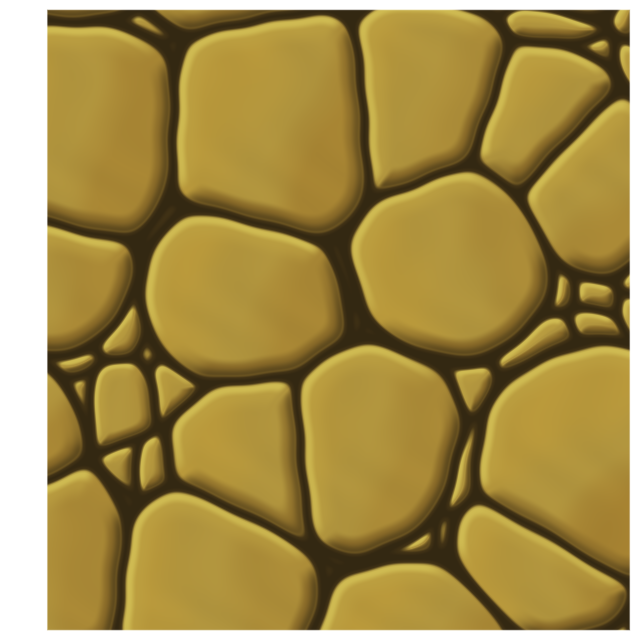
A Shadertoy shader for this texture:

```glsl
vec3 hash3(vec2 c) {
    vec3 q = fract(c.xyx * vec3(.1031, .1030, .0973));
    q += dot(q, q.yxz + 33.33);
    return fract((q.xxy + q.yzz) * q.zyx);
}

// Site n near p: position and power weight. 0-24 are boulders, 25-49 pebbles.
vec3 stoneSite(vec2 p, int n) {
    bool pebble = n >= 25;
    int k = n % 25;
    float cells = pebble ? 9.5 : 3.6;
    vec2 cell = floor(p * cells) + vec2(k % 5 - 2, k / 5 - 2);
    vec3 h = hash3(cell + (pebble ? 57. : 5.));
    float weight = pebble ? -.012 - .006 * h.z : .025 * h.z;
    return vec3((cell + .1 + .8 * h.xy) / cells, weight);
}

float power(vec2 p, vec3 site) {
    vec2 v = p - site.xy;
    return dot(v, v) - site.z;
}

// Inside the band next to the stone edge
float band(float d, float inner, float outer) {
    return 1. - smoothstep(inner, outer, d);
}

vec3 stoneWall(vec2 p) {
    // Gently bowed and hand-cut outlines
    p += .007 * sin(p.yx * 13. + vec2(.5, 2.)) + .0012 * sin(p.yx * 71. + p * 23.);

    // Owning stone of the weighted cellular diagram
    vec3 own = vec3(0);
    float best = 1e5;
    int ownId = 0;
    for (int n = 0; n < 50; n++) {
        vec3 s = stoneSite(p, n);
        float w = power(p, s);
        if (w < best) { best = w; own = s; ownId = n; }
    }
    bool pebble = ownId >= 25;

    // Rounded edge distance and outward direction
    float roundness = pebble ? .005 : .008;
    float sum = 1e-12;
    vec2 outward = vec2(0);
    for (int n = 0; n < 50; n++) {
        if (n == ownId) continue;
        vec3 s = stoneSite(p, n);
        vec2 toward = s.xy - own.xy;
        float gap = max(length(toward), 1e-4);
        float e = exp(-(power(p, s) - best) / (2. * gap * roundness));
        sum += e;
        outward += e * toward / gap;
    }
    float d = -roundness * log(sum) - .0065;
    float facing = dot(outward / sum, vec2(-.6, .8));

    // Broad painted planes across the face
    vec3 h = hash3(floor(own.xy * 800.));
    vec2 q = p - own.xy;
    float angle = -.9 + 1.1 * h.x;
    float t = dot(q, vec2(cos(angle), sin(angle)));
    t += .012 * sin(q.y * 24. + h.y * 6.) + .005 * sin(q.x * 65. - q.y * 40.);
    vec3 face = mix(vec3(.72, .595, .23), vec3(.69, .58, .24), smoothstep(-.10, 0., t));
    face = mix(face, vec3(.645, .505, .19), smoothstep(.01, .08, t) * (.4 + .6 * h.z));
    face *= 1. + .012 * sin(p.x * 48. + p.y * 31. + 2. * sin(p.y * 27.));

    // Bevels: lit at the upper left, shaded at the lower right
    float b = pebble ? d * 1.7 : d;
    float lit = smoothstep(.0, .65, facing);
    float shade = smoothstep(.05, .7, -facing);
    vec3 col = mix(face, vec3(.74, .63, .255), lit * band(b, .014, .045) * .7);
    col = mix(col, vec3(.81, .73, .32), lit * band(b, .007, .018));
    col = mix(col, vec3(.53, .41, .155), shade * band(b, .014, .030));
    col = mix(col, vec3(.37, .29, .115), shade * band(b, .004, .017));
    col = mix(col, vec3(.50, .39, .15), .5 * band(b, .0, .005));

    // Dark joints with soft painted borders
    vec3 joint = mix(vec3(.20, .155, .07), vec3(.26, .20, .085), smoothstep(-.007, .0, d));
    return mix(joint, col, smoothstep(-.002, .0025, d));
}

void mainImage(out vec4 fragColor, in vec2 fragCoord) {
    vec2 uv = fragCoord / iResolution.xy;

    // White margin around the wall
    vec2 edge = abs(uv - vec2(.529, .5)) - vec2(.455, .4845);
    float pixel = 1. / iResolution.y;
    float margin = smoothstep(-pixel, pixel, max(edge.x, edge.y));

    fragColor = vec4(mix(stoneWall(uv + 2.3), vec3(1), margin), 1.);
}
```
